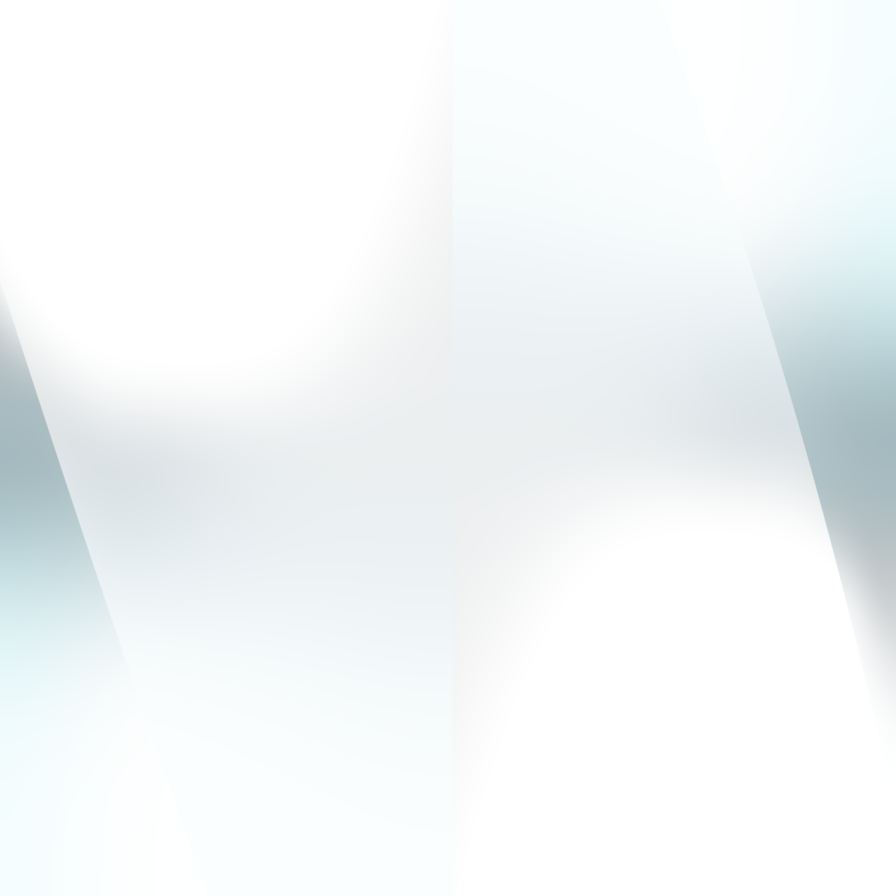
This background is drawn by a Shadertoy shader. Its source:

```glsl
#define SEAM_X 0.505
#define PANEL_DEPTH 0.076
#define CORE_DEPTH 0.06
#define WING_DEPTH 0.35
#define LEFT_EDGE vec3(0.3125, 0.320, 0.025)
#define RIGHT_EDGE vec3(0.0885, 0.211, 0.086)

float bell(float x, float width) {
    return exp(-x * x / (width * width));
}

// Broad sheet: a white bowl above a soft grey fold
vec3 panelColor(vec2 p) {
    float offset = abs(p.x - 0.2);
    float bowl = 0.395 - 18.5 * offset * offset * offset;
    float fold = mix(0.46, 0.53, smoothstep(0.0, 0.14, p.x));
    float rise = smoothstep(bowl, fold, p.y);
    float width = mix(0.14, 0.23, smoothstep(0.1, 0.5, p.x));
    float fall = bell(max(p.y - fold, 0.0), width);
    float depth = PANEL_DEPTH + CORE_DEPTH * bell(p.x - 0.12, 0.13);
    float cool = smoothstep(0.2, 0.75, p.y);
    vec3 absorption = mix(vec3(1.0, 0.97, 0.97), vec3(1.05, 0.75, 0.62), cool);
    vec3 haze = vec3(0.015, 0.003, 0.001) * smoothstep(0.5, 0.75, p.y);
    return vec3(1.0) - depth * rise * fall * absorption - haze;
}

// Outer wing: a teal shadow, soft at its tip and cyan along the border
vec3 wingColor(vec2 p, float edgeDistance) {
    float rise = smoothstep(0.12, 0.51, p.y);
    float fall = bell(max(p.y - 0.51, 0.0), 0.18);
    float spread = mix(0.27, 0.13, smoothstep(0.6, 0.85, p.y));
    float tip = mix(smoothstep(-0.02, 0.05, edgeDistance), 1.0,
                    smoothstep(0.3, 0.46, p.y));
    float shadow = WING_DEPTH * rise * fall * bell(p.x, spread) * tip;

    float border = bell(p.x, 0.1);
    vec3 absorption = mix(vec3(1.0, 0.94, 0.91), vec3(1.0, 0.77, 0.71),
                          smoothstep(0.3, 0.5, p.y));
    vec3 cyan = mix(vec3(1.0, 0.68, 0.58), vec3(1.0, 0.38, 0.32), border);
    absorption = mix(absorption, cyan, smoothstep(0.5, 0.8, p.y));
    vec3 haze = vec3(0.035, 0.007, 0.004) * border * smoothstep(0.55, 0.8, p.y);
    return vec3(1.0) - shadow * absorption - haze - vec3(0.004, 0.001, 0.0);
}

// Edge holds the start height, slope and bend of the wing boundary
vec3 halfColor(vec2 p, vec3 edge, float pixel) {
    float t = p.y - edge.x;
    float boundary = t * (edge.y + edge.z * t);
    float inside = smoothstep(-pixel, pixel, p.x - boundary);
    return mix(wingColor(p, boundary - p.x), panelColor(p), inside);
}

void mainImage(out vec4 fragColor, in vec2 fragCoord) {
    vec2 uv = fragCoord / iResolution.xy;
    float pixel = 1.0 / iResolution.x;

    // Two halves, each a half turn of the other
    vec3 left = halfColor(vec2(uv.x, 1.0 - uv.y), LEFT_EDGE, pixel);
    vec3 right = halfColor(vec2(1.0 - uv.x, uv.y), RIGHT_EDGE, pixel);
    float side = smoothstep(-pixel, pixel, uv.x - SEAM_X);

    fragColor = vec4(clamp(mix(left, right, side), 0.0, 1.0), 1.0);
}
```
